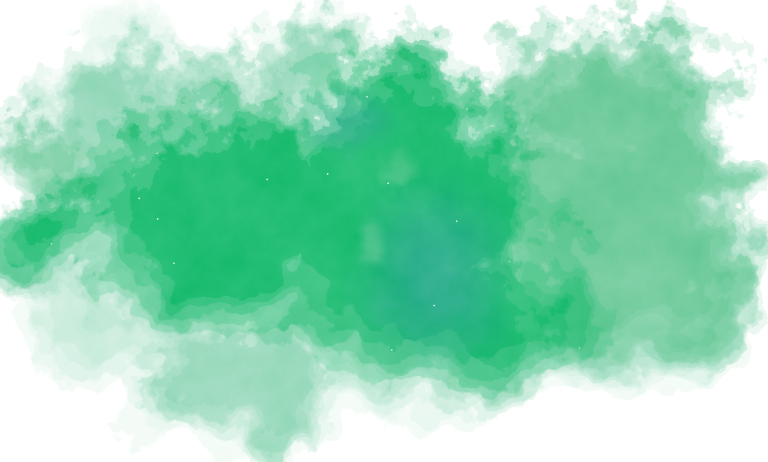
Write a Shadertoy shader that draws this background.

```glsl
// Layered green watercolour washes with ragged, feathered edges on white paper.

const vec3 PAPER = vec3(0.995, 1.0, 0.995);
const vec3 MIST  = vec3(0.80, 0.93, 0.87);
const vec3 SOFT  = vec3(0.62, 0.86, 0.75);
const vec3 SAGE  = vec3(0.45, 0.80, 0.62);
const vec3 DEEP  = vec3(0.14, 0.745, 0.46);
const vec3 TEAL  = vec3(0.18, 0.68, 0.56);

vec2 hash2(vec2 cell) {
    vec3 h = fract(cell.xyx * vec3(0.1031, 0.1030, 0.0973));
    h += dot(h, h.yzx + 33.33);
    return fract((h.xx + h.yz) * h.zy);
}

float cornerSlope(vec2 cell, vec2 offset) {
    float angle = 6.2832 * hash2(cell).x;
    return dot(vec2(cos(angle), sin(angle)), offset);
}

float gradientNoise(vec2 p) {
    vec2 i = floor(p), f = fract(p);
    vec2 u = f * f * f * (f * (f * 6.0 - 15.0) + 10.0);
    vec2 e = vec2(1.0, 0.0);
    float low = mix(cornerSlope(i, f), cornerSlope(i + e, f - e), u.x);
    float high = mix(cornerSlope(i + e.yx, f - e.yx), cornerSlope(i + 1.0, f - 1.0), u.x);
    return mix(low, high, u.y);
}

float fbm(vec2 p) {
    float sum = 0.0, gain = 0.6;
    for (int i = 0; i < 5; i++) {
        sum += gain * gradientNoise(p);
        p = mat2(1.6, 1.2, -1.2, 1.6) * p + 17.3;
        gain *= 0.52;
    }
    return sum;
}

// Distance functions
float ellipse(vec2 p, vec2 centre, vec2 radius) {
    return (length((p - centre) / radius) - 1.0) * min(radius.x, radius.y);
}

float roundBox(vec2 p, vec2 centre, vec2 halfSize, float corner) {
    vec2 q = abs(p - centre) - halfSize + corner;
    return length(max(q, 0.0)) + min(max(q.x, q.y), 0.0) - corner;
}

float stroke(vec2 p, vec2 a, vec2 b, float radius) {
    vec2 pa = p - a, ba = b - a;
    return length(pa - ba * clamp(dot(pa, ba) / dot(ba, ba), 0.0, 1.0)) - radius;
}

// Silhouettes, from the widest to the innermost
float mistShape(vec2 p) {
    float d = roundBox(p, vec2(0.40, 0.54), vec2(0.34, 0.35), 0.14);
    d = min(d, ellipse(p, vec2(0.55, 0.17), vec2(0.26, 0.13)));
    d = min(d, ellipse(p, vec2(0.68, 0.83), vec2(0.13, 0.13)));
    d = min(d, roundBox(p, vec2(0.83, 0.47), vec2(0.25, 0.35), 0.12));
    d = min(d, roundBox(p, vec2(1.30, 0.47), vec2(0.28, 0.30), 0.12));
    d = min(d, ellipse(p, vec2(1.37, 0.76), vec2(0.17, 0.16)));
    return min(d, ellipse(p, vec2(0.07, 0.49), vec2(0.05)));
}

float sageShape(vec2 p) {
    float d = roundBox(p, vec2(1.32, 0.50), vec2(0.25, 0.23), 0.12);
    d = min(d, ellipse(p, vec2(1.32, 0.75), vec2(0.19, 0.15)));
    return min(d, ellipse(p, vec2(0.10, 0.66), vec2(0.05)));
}

float deepShape(vec2 p) {
    float d = ellipse(p, vec2(0.50, 0.53), vec2(0.29, 0.22));
    d = min(d, ellipse(p, vec2(0.86, 0.52), vec2(0.28, 0.29)));
    d = min(d, ellipse(p, vec2(1.01, 0.35), vec2(0.21, 0.14)));
    d = min(d, ellipse(p, vec2(0.82, 0.76), vec2(0.13, 0.09)));
    return min(d, stroke(p, vec2(0.06, 0.48), vec2(0.35, 0.58), 0.04));
}

float softShape(vec2 p, float inner) {
    float d = roundBox(p, vec2(0.42, 0.71), vec2(0.31, 0.13), 0.08);
    d = min(d, ellipse(p, vec2(0.53, 0.19), vec2(0.18, 0.14)));
    d = min(d, ellipse(p, vec2(0.68, 0.84), vec2(0.10, 0.10)));
    return min(d, inner - 0.05);
}

// Coverage built from several translucent coats, each with its own ragged rim
float wash(vec2 p, float d, float spread, float seed) {
    float edge = 1.5 / iResolution.y, cover = 0.0;
    for (int i = 0; i < 5; i++) {
        float k = float(i);
        float rim = 0.035 * gradientNoise(p * 17.0 + seed + k * 7.7);
        cover += smoothstep(edge, -edge, d + rim + (k / 4.0 - 0.5) * spread);
    }
    return cover / 5.0;
}

float stain(vec2 p, vec2 centre, vec2 radius) {
    return smoothstep(1.0, 0.15, length((p - centre) / radius));
}

void mainImage(out vec4 fragColor, in vec2 fragCoord) {
    vec2 p = fragCoord / iResolution.xy * vec2(1.662, 1.0);
    float broad = fbm(p * 6.0), fine = fbm(p * 19.0 + 40.0);
    float ragged = 0.12 * broad + 0.045 * fine;
    vec2 q = p + 0.05 * vec2(broad, fine);

    // Washes
    float deepD = deepShape(q), sageD = sageShape(q);
    float softD = softShape(q, min(deepD, sageD));
    float deep = wash(p, deepD + ragged, 0.10, 31.0);
    vec3 color = mix(PAPER, MIST, wash(p, mistShape(q) + ragged, 0.065, 3.0));
    color = mix(color, MIST, 0.35 * wash(p, ellipse(q, vec2(0.28, 0.93), vec2(0.09, 0.06)), 0.02, 9.0));
    color = mix(color, SOFT, wash(p, softD + 1.4 * ragged, 0.07, 13.0));
    color = mix(color, SAGE, wash(p, sageD + ragged, 0.09, 23.0));
    color = mix(color, DEEP, deep);

    // Teal stains and lifted pale patches
    float teal = max(stain(q, vec2(0.94, 0.40), vec2(0.22, 0.27)), stain(q, vec2(0.75, 0.74), vec2(0.13, 0.09)));
    color = mix(color, TEAL, deep * teal * 0.9);
    float lifted = max(stain(q, vec2(0.86, 0.63), vec2(0.05, 0.06)), stain(q, vec2(0.80, 0.47), vec2(0.04, 0.07)));
    color = mix(color, SAGE, 0.5 * lifted);

    // Pigment mottling, then sparse paper specks
    float pigment = 1.0 - smoothstep(0.75, 1.0, color.r);
    color += pigment * vec3(0.11, 0.035, 0.07) * (broad + 0.5 * fine);
    vec2 cell = floor(p * 22.0), jitter = hash2(cell + 5.0);
    float speck = length(fract(p * 22.0) - 0.2 - 0.6 * jitter) / 22.0;
    color = mix(color, PAPER, 0.7 * deep * step(0.95, hash2(cell).y) * smoothstep(0.003, 0.001, speck));
    fragColor = vec4(clamp(color, 0.0, 1.0), 1.0);
}
```
